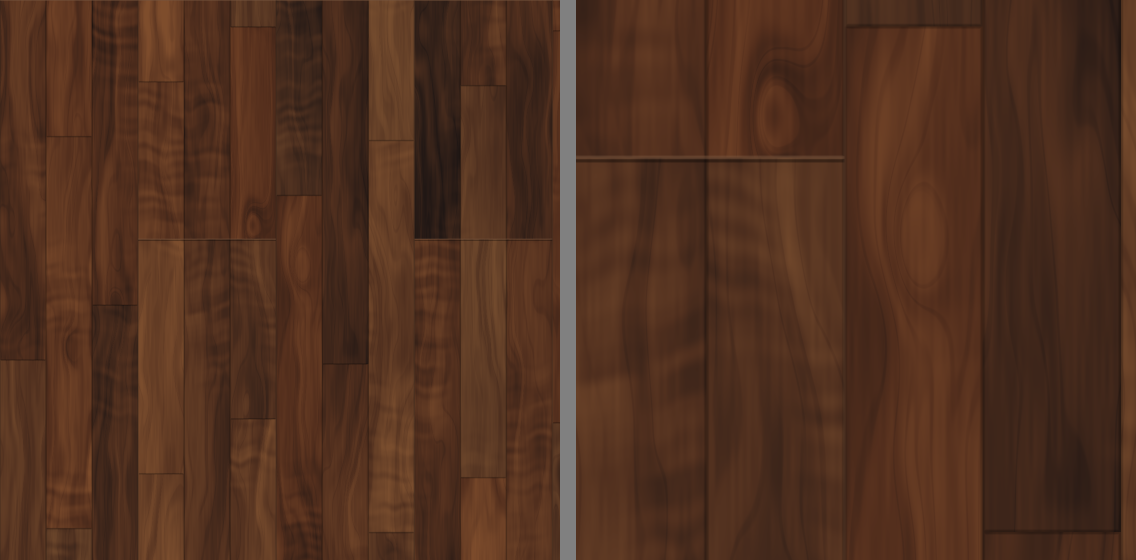
Left, the full canvas; right, a detail of the centre.
Write a WebGL 2 fragment shader that draws this texture.

```glsl
#version 300 es
precision highp float;

uniform vec2 u_resolution;
out vec4 fragColor;

float hash(vec2 p) {
    vec3 q = fract(p.xyx * 0.1031);
    q += dot(q, q.yzx + 33.33);
    return fract((q.x + q.y) * q.z);
}

float noise(vec2 p) {
    vec2 i = floor(p), f = fract(p);
    f = f * f * (3.0 - 2.0 * f);
    return mix(mix(hash(i), hash(i + vec2(1, 0)), f.x),
               mix(hash(i + vec2(0, 1)), hash(i + vec2(1, 1)), f.x), f.y);
}

float fbm(vec2 p) {
    float sum = 0.0, weight = 0.55;
    for (int i = 0; i < 3; i++) {
        sum += weight * noise(p);
        p = p * 2.03 + 17.0;
        weight *= 0.5;
    }
    return sum;
}

// Soft line of a given half width around distance zero
float line(float dist, float halfWidth) {
    return 1.0 - smoothstep(halfWidth * 0.4, halfWidth * 1.6, abs(dist));
}

vec3 woodColor(float tone) {
    vec3 umber = vec3(0.13, 0.09, 0.078);
    vec3 walnut = vec3(0.315, 0.185, 0.118);
    vec3 honey = vec3(0.48, 0.305, 0.18);
    tone = clamp(tone, 0.0, 1.0);
    return tone < 0.5 ? mix(umber, walnut, tone * 2.0) : mix(walnut, honey, tone * 2.0 - 1.0);
}

// Grain of one strip, as an offset to its tone
float grain(vec2 p, vec2 seed, float stripCenter) {
    vec2 q = p + 37.0 * seed;
    float warp = fbm(q * vec2(14.0, 3.5));

    // An occasional knot bends the fibres around it
    vec2 toKnot = (p - vec2(stripCenter, seed.x)) * vec2(1.0, 0.45);
    float knot = step(0.72, seed.y) * exp(-3500.0 * dot(toKnot, toKnot));

    float bands = noise(vec2(q.x * 45.0 + warp * 9.0 + knot * 3.0, q.y * 1.6));
    float streaks = noise(vec2(q.x * 130.0 + warp * 14.0 + knot * 5.0, q.y * 4.0));
    float fibres = noise(q * vec2(420.0, 25.0));
    float veins = line(streaks - 0.5, 0.06);

    // Cross ripples show only in patches
    float patches = smoothstep(0.45, 0.8, noise(q * vec2(12.0, 5.0)));
    float ripples = noise(vec2(q.x * 18.0, q.y * 95.0 + warp * 6.0));

    return 0.5 * (warp - 0.48) + 0.38 * (bands - 0.5) + 0.2 * (streaks - 0.5)
         + 0.1 * (fibres - 0.5) + 0.28 * patches * (ripples - 0.5)
         - 0.08 * veins - 0.16 * knot;
}

vec3 flooring(vec2 p) {
    float stripWidth = 0.0822, stripLength = 0.7, seamHeight = 0.573;
    float column = floor(p.x / stripWidth);
    float across = fract(p.x / stripWidth);

    // Three strips form a board; every other board ends at the seam
    bool seamed = mod(floor(column / 3.0), 2.0) > 0.5;
    float stagger = stripLength * fract(0.51 + 0.57 * column);
    float along = (p.y - stagger) / stripLength;
    float row = floor(along);
    float jointDist = (along - round(along)) * stripLength;
    if (seamed && abs(stagger - seamHeight) < 0.13) {
        row = 0.0;
        jointDist = 1.0;
    }
    if (seamed) row += 8.0 * step(seamHeight, p.y);

    // Dark strips recur across the floor, varied piece by piece
    vec2 id = vec2(column, row) + 5.0;
    vec2 seed = vec2(hash(id), hash(id + 41.7));
    float tone = 0.54 - 0.17 * cos(6.2832 * 0.42 * (column - 1.9)) + 0.26 * (seed.x - 0.5);
    tone += grain(p, seed, (column + 0.5) * stripWidth);
    vec3 color = woodColor(tone);
    color *= mix(vec3(0.96, 1.0, 1.03), vec3(1.05, 0.98, 0.94), seed.y);

    // Dark glue lines between strips
    float edgeDist = min(across, 1.0 - across) * stripWidth;
    color *= 1.0 - 0.25 * max(line(edgeDist, 0.0013), line(jointDist, 0.0013));

    // Pale bevels around the boards
    float boardWidth = 3.0 * stripWidth;
    float boardDist = (fract(p.x / boardWidth + 0.5) - 0.5) * boardWidth;
    float bevel = 0.22 * line(boardDist, 0.0009);
    if (seamed) {
        color *= 1.0 - 0.35 * line(p.y - seamHeight + 0.002, 0.001);
        bevel = max(bevel, 0.5 * line(p.y - seamHeight, 0.001));
    }
    bevel = max(bevel, 0.6 * line(1.0 - p.y, 0.0015));
    return mix(color, vec3(0.46, 0.33, 0.24), bevel);
}

void main() {
    // Four samples smooth the strip edges
    vec3 color = vec3(0.0);
    for (int i = 0; i < 4; i++) {
        vec2 offset = vec2(i % 2, i / 2) * 0.5 - 0.25;
        color += 0.25 * flooring((gl_FragCoord.xy + offset) / u_resolution);
    }
    fragColor = vec4(color, 1.0);
}
```
